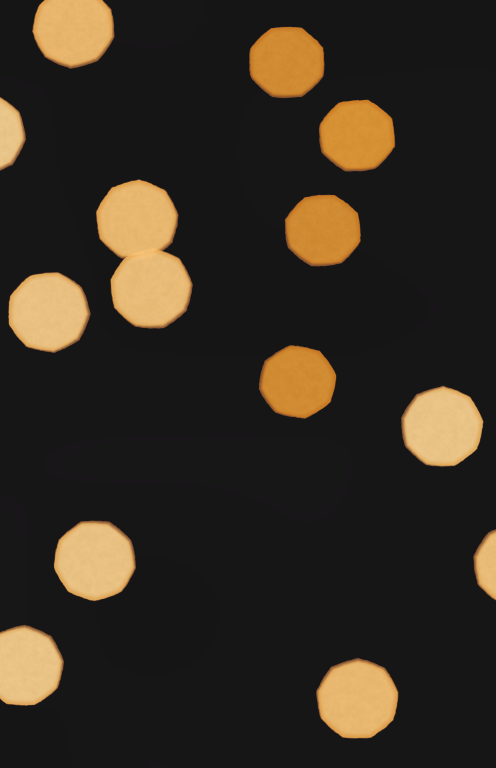
A Shadertoy shader for this background:

```glsl
// Out-of-focus light discs, pale gold and amber, scattered over near-black.
// A jittered low-discrepancy sequence spreads the discs; each is a rounded
// polygon with a warm rim that darkens on the side facing the canvas centre.

const float PI = 3.14159265;

float hash(float n) {
    n = fract(n * 0.1031);
    n *= n + 33.33;
    return fract(n * (n + n));
}

float hash(vec2 p) {
    vec3 q = fract(p.xyx * 0.1031);
    q += dot(q, q.yzx + 33.33);
    return fract((q.x + q.y) * q.z);
}

float noise(vec2 p) {
    vec2 cell = floor(p), f = fract(p);
    f = f * f * (3.0 - 2.0 * f);
    return mix(mix(hash(cell), hash(cell + vec2(1, 0)), f.x),
               mix(hash(cell + vec2(0, 1)), hash(cell + vec2(1, 1)), f.x), f.y);
}

// Radial measure whose level lines are polygons softened towards circles
float apertureRadius(vec2 q, float blades, float turn) {
    float sector = 2.0 * PI / blades;
    float angle = mod(atan(q.y, q.x) + turn, sector) - 0.5 * sector;
    float polygon = cos(angle) / cos(0.5 * sector);
    return length(q) * mix(1.0, polygon, 0.6);
}

// Disc centre: more of them high up, some cut by the borders
vec2 discCentre(float id, float aspect) {
    vec2 spread = fract(vec2(0.72, 0.5) + id * vec2(0.75488, 0.56984));
    float x = spread.x + 0.24 * (hash(id) - 0.5);
    float y = 1.06 * pow(spread.y, 0.7) - 0.05 + 0.12 * (hash(id + 20.0) - 0.5);
    return vec2(1.05 * aspect * x, y);
}

void mainImage(out vec4 fragColor, in vec2 fragCoord) {
    float pixel = 1.0 / iResolution.y;
    float aspect = iResolution.x * pixel;
    vec2 p = fragCoord * pixel;
    vec2 middle = vec2(0.5 * aspect, 0.5);

    // Dark ground with a barely visible drift in tone
    vec3 color = vec3(0.089, 0.085, 0.089) + 0.008 * (noise(p * 5.0) - 0.5);
    float grain = noise(p * 320.0) + noise(p * 130.0) - 1.0;

    for (float id = 2.0; id < 16.0; id++) {
        vec2 centre = discCentre(id, aspect);
        vec2 q = p - centre;
        float tone = hash(id + 50.0);

        // Amber discs gather in the upper middle, pale ones surround them
        bool amber = distance(centre, vec2(0.667 * aspect, 0.71)) < 0.235;
        float radius = amber ? 0.0515 : 0.0545;
        vec3 body = amber
            ? mix(vec3(0.76, 0.49, 0.18), vec3(0.84, 0.57, 0.20), sqrt(tone))
            : mix(vec3(0.90, 0.70, 0.41), vec3(0.91, 0.77, 0.54), tone);

        // Outline, slightly wider than tall and faintly ragged
        float r = apertureRadius(q * vec2(1.0, amber ? 1.06 : 1.02),
                                 amber ? 8.0 : 9.0, tone * PI);
        r += 0.0007 * grain;
        float mask = smoothstep(0.7 * pixel, -0.7 * pixel, r - radius);
        float depth = max(1.0 - r / radius, 0.0);

        // Warm ring, then a brown edge turned towards the middle
        vec2 inward = normalize(middle - centre);
        float facing = 0.5 + 0.5 * dot(q, inward) / (length(q) + 0.0001);
        vec3 ring = body * vec3(0.96, 0.87, 0.68);
        vec3 brown = vec3(0.48, 0.29, 0.18);
        vec3 disc = mix(ring, body, smoothstep(0.02, 0.17, depth));
        disc = mix(brown, disc, smoothstep(-0.01, 0.03 + 0.09 * facing * facing, depth));
        disc += 0.018 * grain;

        // Overlaps keep the brighter light and gain a little
        vec3 lit = max(color, disc) + 0.06 * min(color, disc);
        color = mix(color, lit, mask);
    }

    fragColor = vec4(color, 1.0);
}
```
